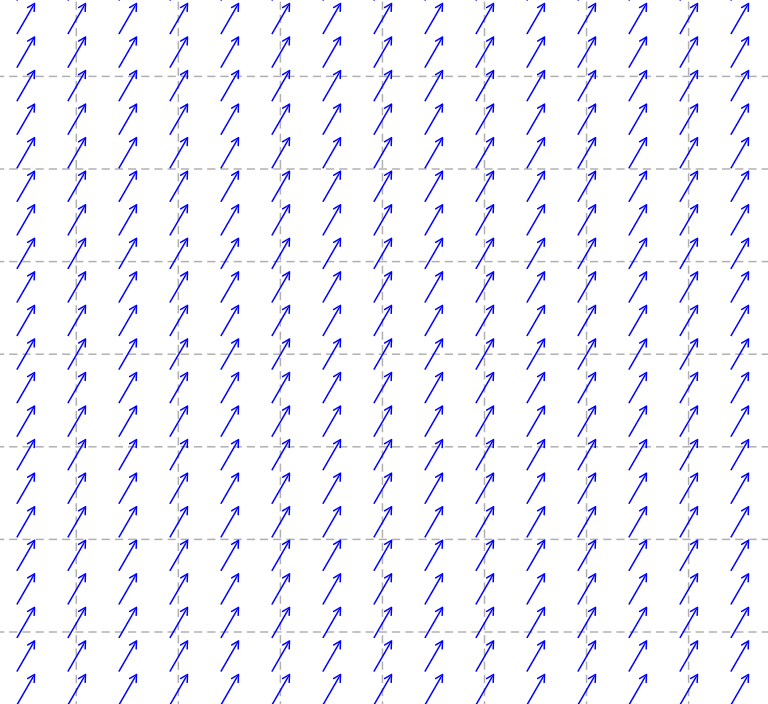
Give the GLSL for this pattern, as a WebGL 2 fragment shader.

```glsl
#version 300 es
precision highp float;
// Uniform vector field: rows of slanted blue arrows over a dashed grey grid on white.
uniform vec2 u_resolution;
out vec4 fragColor;

// Distance from p to the segment ab
float segment(vec2 p, vec2 a, vec2 b) {
    vec2 pa = p - a, ba = b - a;
    return length(pa - ba * clamp(dot(pa, ba) / dot(ba, ba), 0.0, 1.0));
}

// Smooth coverage of a shape with signed distance d
float coverage(float d, float pixel) {
    return clamp(0.5 - d / pixel, 0.0, 1.0);
}

// Signed distance to repeated dashes along one axis
float dashes(float along, float start) {
    return abs(mod(along - start, 13.2) - 6.6) - 4.1;
}

// Signed distance to the nearest of evenly spaced lines
float gridLine(float across, float first, float spacing) {
    return abs(mod(across - first + 0.5 * spacing, spacing) - 0.5 * spacing) - 0.75;
}

// Arrow with an open head, tail at the origin
float arrow(vec2 p) {
    vec2 tip = vec2(17.3, 30.0);
    float shaft = segment(p, vec2(0.0), tip);
    float leftBarb = segment(p, tip, tip - vec2(6.8, 4.0));
    float rightBarb = segment(p, tip, tip - vec2(0.3, 7.8));
    return min(shaft, min(leftBarb, rightBarb)) - 0.75;
}

void main() {
    // The canvas is 768 units wide
    float pixel = 768.0 / u_resolution.x;
    vec2 p = gl_FragCoord.xy * pixel;
    vec3 color = vec3(1.0);

    // Dashed grid
    float horizontal = coverage(gridLine(p.y, 72.0, 92.6), pixel)
                     * coverage(dashes(p.x, -6.5), pixel);
    float vertical = coverage(gridLine(p.x, 76.3, 102.05), pixel)
                   * coverage(dashes(p.y, 5.3), pixel);
    color = mix(color, vec3(0.69), max(horizontal, vertical));

    // Arrows, one per cell
    vec2 cell = mod(p + vec2(0.0, 2.0), vec2(51.0, 33.55));
    float ink = coverage(arrow(cell - vec2(17.2, 1.5)), pixel);
    color = mix(color, vec3(0.0, 0.0, 1.0), ink);

    fragColor = vec4(color, 1.0);
}
```
